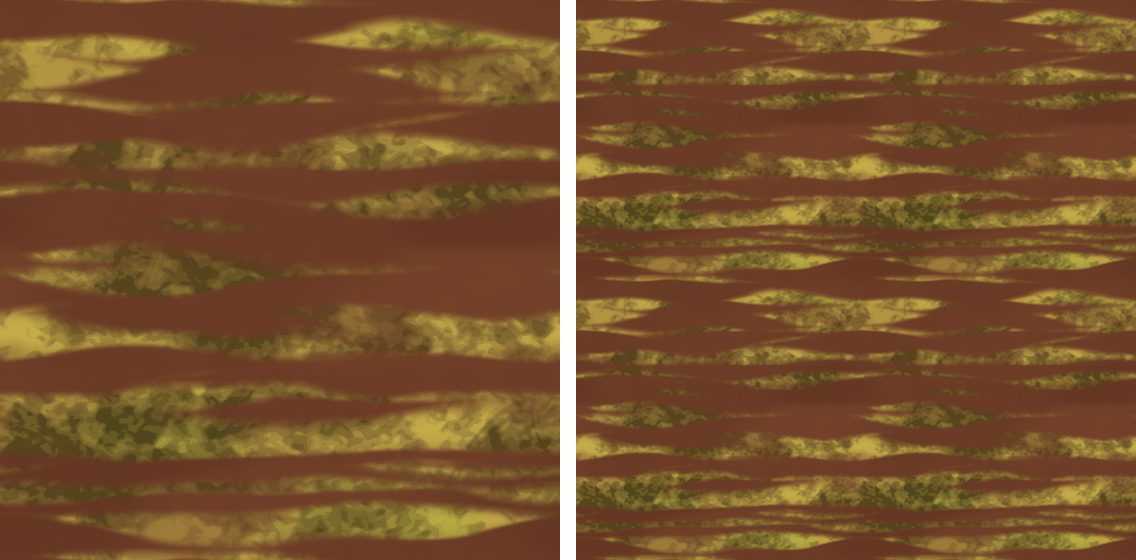
Left: one tile. Right: repeated 2 by 2.
This texture is drawn by a Shadertoy shader. Its source:

```glsl
// Russet brush streaks lying in soft horizontal lenses over mottled ochre paint.
// Wrapped cellular noise, cut into tonal steps, makes the mottling; loops lay
// the curved brush marks and the streaks. Everything repeats once per canvas.

const float TAU = 6.2831853;

vec3 hash3(vec2 cell, float seed) {
    uvec3 v = uvec3(vec3(cell, seed) + 0.5) * 1664525u + 1013904223u;
    v.x += v.y * v.z; v.y += v.z * v.x; v.z += v.x * v.y;
    v ^= v >> 16u;
    v.x += v.y * v.z; v.y += v.z * v.x; v.z += v.x * v.y;
    return vec3(v >> 8u) / 16777216.0;
}

// Smooth cellular noise: random values blended around jittered points
float cellNoise(vec2 uv, vec2 repeats, float seed) {
    vec2 p = uv * repeats, base = floor(p);
    float sum = 0.0, total = 0.0;
    for (int y = -1; y <= 1; y++)
    for (int x = -1; x <= 1; x++) {
        vec2 cell = base + vec2(x, y);
        vec3 rnd = hash3(mod(cell, repeats), seed);
        vec2 d = cell + rnd.xy - p;
        float weight = exp(-6.0 * dot(d, d));
        sum += weight * rnd.z;
        total += weight;
    }
    return sum / total;
}

vec2 wrapCentre(vec2 d) { return fract(d + 0.5) - 0.5; }

// Darkening from arcs with a crisp rim, fading inward in bristle lines
float brushArcs(vec2 uv) {
    float shade = 0.0;
    for (int i = 0; i < 9; i++) {
        vec3 a = hash3(vec2(i, 3), 21.0), b = hash3(vec2(i, 5), 22.0);
        vec2 d = wrapCentre(uv - a.xy);
        float radius = mix(0.07, 0.19, a.z);
        float r = length(d * vec2(1.0, 0.8));
        float depth = radius - r + 0.004 * sin(TAU * (uv.y * 5.0 + b.z));
        float facing = dot(d / max(length(d), 0.001), vec2(cos(TAU * b.x), sin(TAU * b.x)));
        float bristle = 0.75 + 0.25 * sin(depth * 520.0);
        float rim = smoothstep(-0.003, 0.004, depth) * exp(-max(depth, 0.0) / 0.025);
        shade = max(shade, rim * bristle * smoothstep(0.35, 0.9, facing) * mix(0.5, 1.0, b.y));
    }
    return shade;
}

// Returns solid cover in x and the translucent halo in y
vec2 streaks(vec2 uv) {
    float rough = 0.010 * (cellNoise(uv, vec2(7, 36), 31.0) - 0.5);
    float gap = 1.0, halo = 0.0;
    for (int i = 0; i < 18; i++) {
        vec3 a = hash3(vec2(i, 1), 41.0), b = hash3(vec2(i, 2), 42.0);
        vec2 centre = vec2(a.x, (float(i) + 0.5 + 0.9 * (a.y - 0.5)) / 18.0);
        centre.y += 0.011 * sin(TAU * (uv.x + b.x)) + 0.005 * sin(TAU * (2.0 * uv.x + b.y));
        vec2 d = wrapCentre(uv - centre);
        float along = d.x / mix(0.24, 0.72, a.z);
        float swell = 1.0 + 0.25 * sin(TAU * (2.0 * uv.x + b.x));
        float thick = mix(0.013, 0.042, b.z) * swell * (1.0 - along * along);
        float dist = abs(d.y) - thick + rough;
        float soft = mix(0.010, 0.005, smoothstep(-0.01, 0.01, d.y))
                   + 0.010 * min(along * along, 1.5);
        gap *= 1.0 - smoothstep(soft, -soft, dist);
        halo = max(halo, exp(-max(dist, 0.0) / 0.012));
    }
    return vec2(1.0 - gap, halo);
}

vec3 ochreRamp(float tone) {
    vec3 c = mix(vec3(0.33, 0.27, 0.11), vec3(0.45, 0.37, 0.16), smoothstep(0.18, 0.38, tone));
    c = mix(c, vec3(0.54, 0.44, 0.20), smoothstep(0.36, 0.50, tone));
    c = mix(c, vec3(0.64, 0.55, 0.24), smoothstep(0.50, 0.65, tone));
    return mix(c, vec3(0.78, 0.68, 0.29), smoothstep(0.64, 0.86, tone));
}

void mainImage(out vec4 fragColor, in vec2 fragCoord) {
    vec2 uv = fragCoord / iResolution.xy;
    vec2 warped = uv + 0.005 * sin(TAU * (uv.yx * vec2(9, 7) + vec2(0.2, 0.6)))
                     + 0.002 * sin(TAU * uv.yx * vec2(31, 26));

    // Mottled ochre: broad light and shade down to small flat flecks
    float broad = cellNoise(warped, vec2(5, 7), 1.0);
    float tone = 0.53 + 0.62 * (broad - 0.5)
               + 0.36 * (cellNoise(warped, vec2(13, 17), 2.0) - 0.5)
               + 0.38 * (cellNoise(warped, vec2(42, 50), 3.0) - 0.5)
               + 0.22 * (cellNoise(warped, vec2(84, 110), 4.0) - 0.5);
    tone -= 0.20 * brushArcs(uv);
    float level = tone * 9.0;
    float stepped = (floor(level) + smoothstep(0.36, 0.64, fract(level))) / 9.0;
    vec3 color = ochreRamp(mix(tone, stepped, 0.8));

    // Olive cast in places, thin russet wash in others
    color *= mix(vec3(1.0), vec3(0.93, 1.0, 0.92), smoothstep(0.4, 0.7, cellNoise(uv, vec2(4, 5), 5.0)));
    vec3 russet = mix(vec3(0.39, 0.21, 0.135), vec3(0.45, 0.25, 0.16), cellNoise(uv, vec2(3, 9), 6.0));
    float wash = smoothstep(0.50, 0.80, cellNoise(warped, vec2(4, 12), 7.0));
    vec2 cover = streaks(uv);
    color = mix(color, russet, 0.45 * max(wash, 0.7 * cover.y));

    // Opaque streaks, with a trace of the mottling showing through
    color = mix(color, russet, 0.97 * cover.x);
    fragColor = vec4(color, 1.0);
}
```
